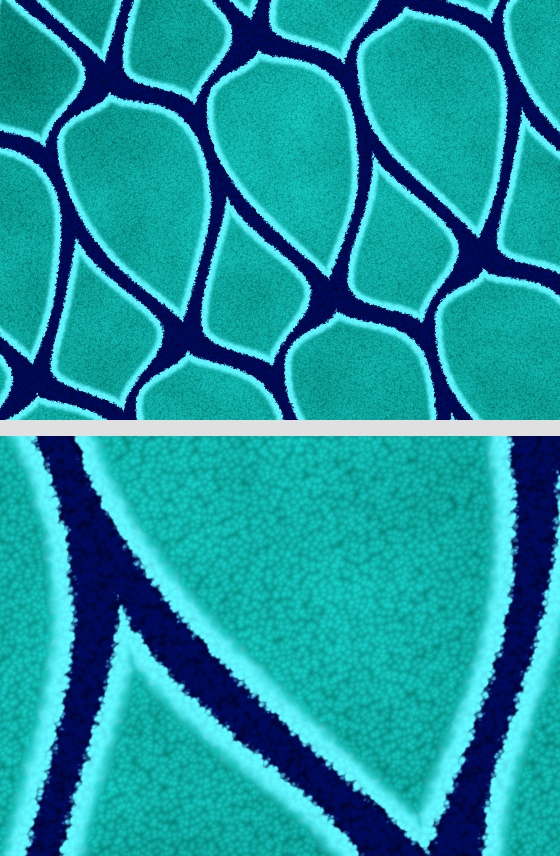
Top: the whole. Bottom: its middle third, enlarged.
Give the GLSL for this pattern, as a Shadertoy shader.

```glsl
#define NAVY_DARK  vec3(0.00, 0.02, 0.21)
#define NAVY_LIGHT vec3(0.00, 0.04, 0.36)
#define RIM_CYAN   vec3(0.37, 0.95, 0.99)
#define TEAL_DARK  vec3(0.02, 0.54, 0.50)
#define TEAL_LIGHT vec3(0.06, 0.70, 0.67)
#define RIM_WIDTH  1.6
#define RIM_SOFT   0.65
#define EDGE_INSET 0.2
#define EDGE_FRAY  0.5
#define GRAIN_FREQ 1.9
#define GRAIN_GAIN 1.3
#define CURVE_STEPS 12

// All lengths are hundredths of the canvas height.

vec2 hash2(vec2 p) {
    vec3 q = fract(p.xyx * vec3(0.1031, 0.1030, 0.0973));
    q += dot(q, q.yzx + 33.33);
    return fract((q.xx + q.yz) * q.zy);
}

// Cellular noise: closeness to the nearest scattered tuft
float tufts(vec2 p) {
    vec2 cell = floor(p), f = fract(p);
    float nearest = 4.0;
    for (int j = -1; j <= 1; j++)
    for (int i = -1; i <= 1; i++) {
        vec2 g = vec2(i, j);
        vec2 r = g + hash2(cell + g + 200.0) - f;
        nearest = min(nearest, dot(r, r));
    }
    return 1.0 - sqrt(nearest);
}

// Layered sines for broad worn patches
float patches(vec2 p) {
    float sum = 0.0, gain = 0.5;
    for (int i = 0; i < 4; i++) {
        sum += gain * sin(p.x + 1.7 * sin(p.y * 0.8)) * sin(p.y + 1.3 * sin(p.x * 0.9));
        p = mat2(1.2, 1.4, -1.4, 1.2) * p + 2.3;
        gain *= 0.65;
    }
    return sum;
}

// Adds a cubic curve to an outline; acc = (squared distance, inside sign)
void addCurve(inout vec2 acc, vec2 p, vec2 a, vec2 b, vec2 c, vec2 d) {
    vec2 start = a;
    for (int i = 1; i <= CURVE_STEPS; i++) {
        float t = float(i) / float(CURVE_STEPS), s = 1.0 - t;
        vec2 end = s*s*s*a + 3.0*s*s*t*b + 3.0*s*t*t*c + t*t*t*d;
        vec2 e = end - start, w = p - start;
        vec2 r = w - e * clamp(dot(w, e) / dot(e, e), 0.0, 1.0);
        acc.x = min(acc.x, dot(r, r));
        bvec3 side = bvec3(p.y >= start.y, p.y < end.y, e.x * w.y > e.y * w.x);
        if (all(side) || all(not(side))) acc.y = -acc.y;
        start = end;
    }
}

// Depth inside the large drop, measured from its upper tip
float largeDrop(vec2 p) {
    if (length(p - vec2(6.0, -28.0)) > 35.0) return -9.0;
    vec2 tip = vec2(0), left = vec2(-12.2, -13.0), foot = vec2(17.4, -55.6), right = vec2(24.3, -26.0);
    vec2 acc = vec2(1e4, -1.0);
    addCurve(acc, p, tip, vec2(-1.4, -4.9), vec2(-12.2, -5.2), left);
    addCurve(acc, p, left, vec2(-12.4, -31.6), vec2(3.1, -42.7), foot);
    addCurve(acc, p, foot, vec2(19.8, -49.5), vec2(24.3, -37.3), right);
    addCurve(acc, p, right, vec2(24.6, 2.4), vec2(2.8, -4.9), tip);
    return acc.y * sqrt(acc.x);
}

// Depth inside the small bud, measured from its upper tip
float smallBud(vec2 p) {
    if (length(p - vec2(7.0, -21.0)) > 26.0) return -9.0;
    vec2 tip = vec2(0), right = vec2(20.8, -23.8), foot = vec2(11.6, -42.0), left = vec2(-6.1, -31.6);
    vec2 acc = vec2(1e4, -1.0);
    addCurve(acc, p, tip, vec2(3.5, -8.7), vec2(20.8, -17.4), right);
    addCurve(acc, p, right, vec2(20.8, -30.4), vec2(12.5, -34.7), foot);
    addCurve(acc, p, foot, vec2(7.8, -37.3), vec2(-6.1, -38.2), left);
    addCurve(acc, p, left, vec2(-6.4, -24.3), vec2(-0.7, -12.2), tip);
    return acc.y * sqrt(acc.x);
}

// Deepest cell on a slanted lattice of drop and bud pairs
float cellDepth(vec2 p) {
    mat2 lattice = mat2(35.4, 10.1, 18.6, -62.2);
    p -= vec2(61.3, 88.7);
    vec2 id = floor(inverse(lattice) * p);
    float depth = -9.0;
    for (int j = -1; j <= 1; j++)
    for (int i = -1; i <= 1; i++) {
        vec2 q = p - lattice * (id + vec2(i, j));
        depth = max(depth, max(largeDrop(q), smallBud(q + vec2(7.8, 34.4))));
    }
    return depth;
}

void mainImage(out vec4 fragColor, in vec2 fragCoord) {
    float pixel = 100.0 / iResolution.y;
    vec2 p = fragCoord * pixel;

    // Woven grain, slightly stretched along a diagonal
    vec2 weave = mat2(0.9, -0.6, 0.5, 1.0) * p * GRAIN_FREQ;
    float fine = tufts(weave) - 0.54;
    float coarse = tufts(weave * 0.45 + 40.0) - 0.54;

    // Hand-drawn wobble and frayed edges
    vec2 wobble = 0.3 * sin(p.yx * 0.21 + vec2(0.0, 2.0));
    float depth = cellDepth(p + wobble) - EDGE_INSET + EDGE_FRAY * (fine + coarse);

    // Pile shading: bright middle, dark upper left corner
    float corner = length((p - vec2(0, 100)) * vec2(0.75, 1.0));
    float tone = 0.58 + 0.3 * exp(-dot(p - vec2(68, 62), p - vec2(68, 62)) / 900.0)
               - 0.9 * smoothstep(58.0, 0.0, corner)
               + 0.35 * patches(p * 0.13) + GRAIN_GAIN * (fine + 0.5 * coarse);

    vec3 teal = mix(TEAL_DARK, TEAL_LIGHT, clamp(tone, -1.6, 1.7));
    vec3 navy = mix(NAVY_DARK, NAVY_LIGHT, clamp(0.65 + 1.5 * fine + coarse, 0.0, 1.0));
    vec3 rim = RIM_CYAN * (1.0 + 0.12 * fine);

    vec3 color = mix(rim, teal, smoothstep(RIM_WIDTH - RIM_SOFT, RIM_WIDTH + RIM_SOFT, depth));
    float edge = max(0.25, 0.7 * pixel);
    color = mix(navy, color, smoothstep(-edge, edge, depth));
    fragColor = vec4(clamp(color, 0.0, 1.0), 1.0);
}
```
